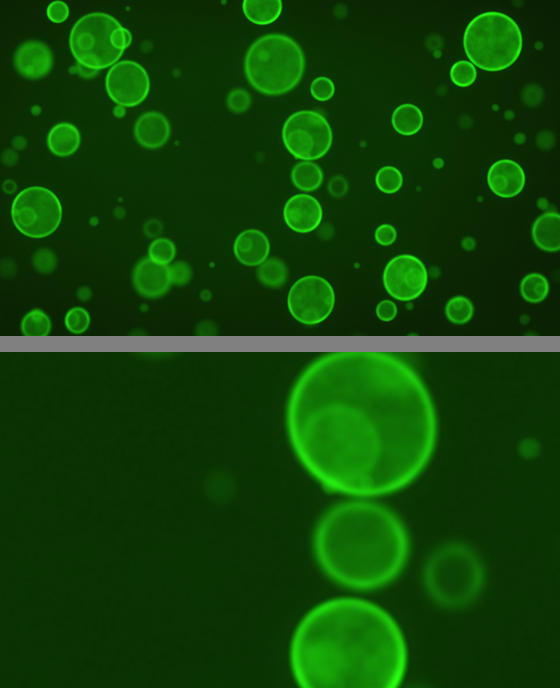
Top: the whole. Bottom: its middle third, enlarged.
This pattern is drawn by a Shadertoy shader. Its source:

```glsl
// Fluorescent green vesicles floating over a dark green field, some out of focus.

// Tunable values; lengths are fractions of the canvas height
const float FIELD_BRIGHT = 0.198;
const float FIELD_DARK   = 0.128;
const vec2  FIELD_CENTER = vec2(0.42, 0.55);   // fraction of the canvas
const vec2  GAP_CENTER   = vec2(0.42, 0.47);   // sparse patch, fraction of the canvas
const float GAP_RADIUS   = 0.20;
const float RIM_WIDTH    = 0.0052;
const float RIM_STRENGTH = 0.36;
const float SHARP_EDGE   = 0.0035;
const float SOFT_EDGE    = 0.020;
const float MOTTLE       = 0.38;
const float GRAIN        = 0.010;
const float INNER_SHARE  = 0.28;               // share of vesicles holding another

// Integer hash: three values in 0..1
vec3 hash3(ivec3 cell) {
    uvec3 v = uvec3(cell + 4096) * 1664525u + 1013904223u;
    v.x += v.y * v.z; v.y += v.z * v.x; v.z += v.x * v.y;
    v ^= v >> 16u;
    v.x += v.y * v.z; v.y += v.z * v.x; v.z += v.x * v.y;
    return vec3(v >> 8u) / 16777216.0;
}

float valueNoise(vec2 p) {
    ivec2 i = ivec2(floor(p));
    vec2 f = fract(p);
    f = f * f * (3.0 - 2.0 * f);
    float a = hash3(ivec3(i, 0)).x;
    float b = hash3(ivec3(i + ivec2(1, 0), 0)).x;
    float c = hash3(ivec3(i + ivec2(0, 1), 0)).x;
    float d = hash3(ivec3(i + ivec2(1, 1), 0)).x;
    return mix(mix(a, b, f.x), mix(c, d, f.x), f.y);
}

float fbm(vec2 p) {
    return 0.55 * valueNoise(p) + 0.30 * valueNoise(p * 2.1 + 7.3)
         + 0.15 * valueNoise(p * 4.3 + 3.1);
}

float disc(float dist, float radius, float edge) {
    return 1.0 - smoothstep(radius - edge, radius + edge, dist);
}

// Screen blend keeps overlapping light below white
float screenBlend(float a, float b) {
    return 1.0 - (1.0 - a) * (1.0 - clamp(b, 0.0, 1.0));
}

// Light of one vesicle: mottled body, bright membrane, faint halo
float vesicle(vec2 q, float radius, float level, float defocus, vec3 rnd) {
    float angle = 6.2832 * rnd.x;
    vec2 axis = vec2(cos(angle), sin(angle));
    q += axis * dot(q, axis) * 0.07 * rnd.y;
    float dist = length(q);
    float halo = 0.10 * level * exp(-max(dist - radius, 0.0) / (0.15 * radius + 0.004));
    halo *= disc(dist, radius * 1.3 + 0.012, radius * 0.25 + 0.01);
    if (dist > radius * 1.3 + 0.03) return halo;

    float pixel = 1.0 / iResolution.y;
    float edge = max(min(mix(SHARP_EDGE, SOFT_EDGE, defocus), radius * 0.65), 0.7 * pixel);
    float t = min(dist / radius, 1.0);
    float texture_ = (fbm(q * 34.0 + rnd.xy * 90.0) - 0.5) * MOTTLE * 2.0;
    float body = level * (0.86 + 0.24 * t * t * t * t + texture_ * (1.0 - 0.6 * defocus));

    // Vesicle enclosed by the larger one
    if (rnd.z < INNER_SHARE && radius > 0.035) {
        float innerRadius = radius * mix(0.25, 0.5, rnd.y);
        float innerDist = length(q - axis * radius * 0.42);
        float ring = (innerDist - innerRadius) / (RIM_WIDTH * 1.2);
        body += 0.10 * disc(innerDist, innerRadius, edge * 1.5) + 0.12 * exp(-ring * ring);
    }

    float rimWidth = max(RIM_WIDTH, pixel) + 0.5 * edge * defocus;
    float s = (dist - radius + rimWidth) / rimWidth;
    float uneven = 0.55 + 0.9 * valueNoise(q / radius * 1.6 + rnd.yz * 50.0);
    float rim = RIM_STRENGTH * uneven * (1.0 - defocus) * exp(-s * s);
    rim *= smoothstep(0.008, 0.04, radius);
    return halo + (body + rim) * disc(dist, radius, edge);
}

// Jittered grid of vesicles blended over the light so far
float scatter(float light, vec2 p, float cellSize, float chance, vec2 radii,
              vec2 levels, float blurPower, int seed) {
    vec2 canvas = vec2(iResolution.x / iResolution.y, 1.0);
    ivec2 home = ivec2(floor(p / cellSize));
    for (int y = -1; y <= 1; y++)
    for (int x = -1; x <= 1; x++) {
        ivec2 id = home + ivec2(x, y);
        vec3 place = hash3(ivec3(id, seed));
        vec3 look = hash3(ivec3(id, seed + 50));
        vec3 shape = hash3(ivec3(id, seed + 100));
        vec2 center = (vec2(id) + 0.06 + 0.88 * place.xy) * cellSize;
        float gap = smoothstep(0.7, 1.1, length(center - GAP_CENTER * canvas) / GAP_RADIUS);
        if (place.z > chance * mix(0.3, 1.0, gap)) continue;
        float radius = mix(radii.x, radii.y, pow(look.x, 1.4));
        float level = mix(levels.x, levels.y, look.y);
        float defocus = pow(look.z, blurPower);
        light = screenBlend(light, vesicle(p - center, radius, level, defocus, shape));
    }
    return light;
}

void mainImage(out vec4 fragColor, in vec2 fragCoord) {
    vec2 p = fragCoord / iResolution.y;
    vec2 uv = fragCoord / iResolution.xy;

    // Uneven field light with fine grain
    float falloff = smoothstep(0.4, 1.5, 2.0 * length(uv - FIELD_CENTER));
    float light = mix(FIELD_BRIGHT, FIELD_DARK, falloff);
    light += 0.02 * (fbm(p * 5.0) - 0.5) + GRAIN * (valueNoise(p * 220.0) - 0.5);

    // Distant blurs, specks, then medium and large vesicles
    light = scatter(light, p, 0.170, 0.55, vec2(0.014, 0.036), vec2(0.06, 0.20), 0.3, 11);
    light = scatter(light, p, 0.150, 0.45, vec2(0.006, 0.020), vec2(0.14, 0.42), 0.7, 23);
    light = scatter(light, p, 0.340, 0.78, vec2(0.058, 0.112), vec2(0.30, 0.46), 3.0, 37);
    light = scatter(light, p, 0.210, 0.74, vec2(0.032, 0.060), vec2(0.24, 0.44), 3.0, 41);

    // Green ramp: red and blue rise only in bright parts
    float g2 = light * light;
    fragColor = vec4(0.036 + 0.12 * g2, light, 0.006 + 0.055 * g2, 1.0);
}
```
